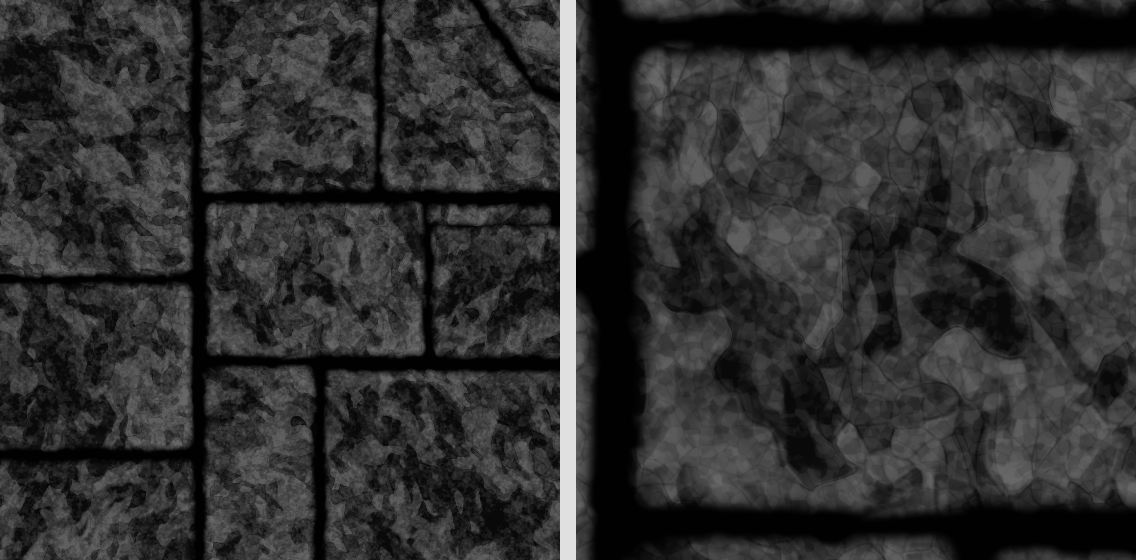
Left, the full canvas; right, a detail of the centre.
This texture is drawn by a Shadertoy shader. Its source:

```glsl
// Dark weathered stone blocks with worn, veined faces and black joints.

vec2 hash2(vec2 p) {
    p = vec2(dot(p, vec2(127.1, 311.7)), dot(p, vec2(269.5, 183.3)));
    return fract(sin(p) * 43758.5453);
}

// Cellular noise: x = smoothly blended cell tone, y = gap to the cell border.
vec2 cells(vec2 p) {
    vec2 cell = floor(p), f = fract(p);
    float near = 8.0, second = 8.0, sum = 0.0, total = 0.0;
    for (int y = -1; y <= 1; y++)
    for (int x = -1; x <= 1; x++) {
        vec2 o = vec2(x, y);
        vec2 h = hash2(cell + o);
        vec2 r = o + h - f;
        float d = dot(r, r);
        float w = exp(-9.0 * d);
        sum += w * fract(h.x * 17.3 + h.y * 31.7);
        total += w;
        second = min(second, max(near, d));
        near = min(near, d);
    }
    return vec2(sum / total, sqrt(second) - sqrt(near));
}

// Positive inside a rounded block given by its lower left and upper right.
float blockDepth(vec2 p, vec4 b) {
    float radius = 0.016;
    vec2 q = abs(p - 0.5 * (b.xy + b.zw)) - 0.5 * (b.zw - b.xy) + radius;
    return radius - length(max(q, 0.0)) - min(max(q.x, q.y), 0.0);
}

float segmentDistance(vec2 p, vec2 a, vec2 b) {
    vec2 ab = b - a;
    return length(p - a - ab * clamp(dot(p - a, ab) / dot(ab, ab), 0.0, 1.0));
}

// Worn face: faint stains, twisted worm-like veins, grains and pits.
float stoneFace(vec2 p, float id) {
    float angle = 0.9 + 2.4 * id;
    mat2 turn = mat2(cos(angle), -sin(angle), sin(angle), cos(angle));
    vec2 q = turn * (p + 3.7 * id);
    q += 0.007 * sin(q.yx * 41.0 + 2.0 * sin(q * 23.0));
    q += 0.0025 * sin(q.yx * 131.0 + 2.0 * sin(q * 87.0));
    q.y *= 0.75;

    float stain = cells(q * 10.0).x;
    float patchTone = cells(q * 29.0 + 5.0).x;
    vec2 flake = cells(q * vec2(72.0, 62.0) + 11.0);
    vec2 grain = cells(p * 115.0 + 2.0 * stain);
    float dust = cells(p * 240.0).x;

    float tone = 0.212 + 0.09 * (stain - 0.5) + 0.13 * (patchTone - 0.5);
    tone += 0.14 * (flake.x - 0.5) + 0.10 * (grain.x - 0.5) + 0.08 * (dust - 0.5);

    // Pale plates and sunken dark pockets
    float relief = 0.3 * stain + 0.4 * patchTone + 0.3 * flake.x;
    tone += 0.025 * smoothstep(0.53, 0.59, relief);
    tone -= 0.045 * smoothstep(0.43, 0.36, relief);

    // Dark outlines along the twisted contours, with pale lips
    float contour = patchTone + 0.5 * flake.x - 0.75;
    tone -= 0.055 * smoothstep(0.08, 0.0, abs(contour));
    tone += 0.035 * smoothstep(0.08, 0.0, abs(contour - 0.14));
    tone -= 0.05 * smoothstep(0.16, 0.0, flake.y) * smoothstep(0.3, 0.65, stain);
    tone -= 0.025 * smoothstep(0.2, 0.0, grain.y);
    return clamp(tone, 0.03, 0.37);
}

void mainImage(out vec4 fragColor, in vec2 fragCoord) {
    vec2 p = fragCoord / iResolution.xy;

    // Blocks: left column, upper row, middle row, lower row
    vec4 blocks[10] = vec4[10](
        vec4(-0.05, 0.508, 0.343, 1.05), vec4(-0.05, 0.197, 0.343, 0.494),
        vec4(-0.05, -0.05, 0.346, 0.178), vec4(0.358, 0.658, 0.671, 1.05),
        vec4(0.682, 0.658, 1.05, 1.05), vec4(0.368, 0.363, 0.758, 0.637),
        vec4(0.772, 0.363, 1.05, 0.598), vec4(0.762, 0.597, 0.982, 0.634),
        vec4(0.366, -0.05, 0.561, 0.346), vec4(0.581, -0.05, 1.05, 0.338));

    // Uneven, chipped outlines
    vec2 wobbly = p + 0.0015 * sin(p.yx * 37.0 + 2.0 * sin(p * 23.0));
    float chip = cells(p * 55.0).x - 0.5;
    float depth = -1.0, id = 0.0;
    for (int i = 0; i < 10; i++) {
        float d = blockDepth(wobbly, blocks[i]);
        if (d > depth) {
            depth = d;
            id = float(i);
        }
    }

    // Diagonal break across the upper right block
    vec2 bend = vec2(0.955, 0.843);
    float crack = min(segmentDistance(wobbly, vec2(0.825, 1.03), bend),
                      segmentDistance(wobbly, bend, vec2(1.03, 0.808)));
    depth = min(depth, crack - 0.007);
    depth += 0.001 + 0.006 * chip;

    // Black joints, shaded borders and a faint worn rim
    float tone = stoneFace(p, id);
    tone += 0.03 * smoothstep(0.004, 0.012, depth) * smoothstep(0.035, 0.016, depth);
    tone *= smoothstep(-0.003, 0.006, depth);
    tone *= mix(0.75, 1.0, smoothstep(0.002, 0.013, depth));
    fragColor = vec4(vec3(tone + 0.004), 1.0);
}
```
